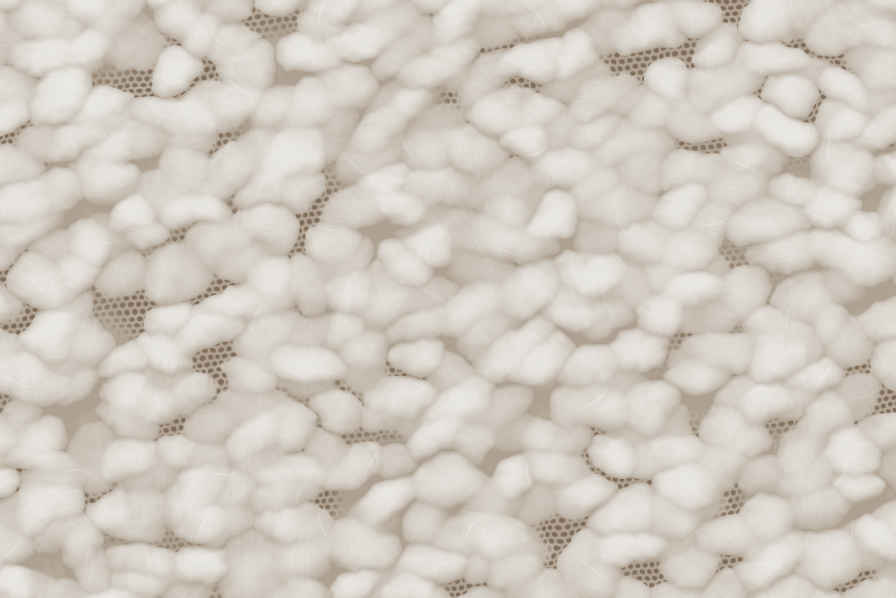
Write a WebGL 2 fragment shader that draws this texture.

```glsl
#version 300 es
precision highp float;
// Cream boucle fleece: two layers of jittered, fuzzy ellipsoid tufts are merged
// into a height field, lit from above and tinted by depth. Fine fibres, loose
// hairs and a few openings of the knitted backing finish the surface.

uniform vec2 u_resolution;
out vec4 outColor;

const vec3 SHADE = vec3(0.70, 0.65, 0.59);
const vec3 WOOL = vec3(0.90, 0.89, 0.87);
const vec3 MESH = vec3(0.47, 0.39, 0.31);
const vec2 CELL = vec2(0.100, 0.076);      // tuft spacing, canvas height = 1
const vec2 RADIUS_MIN = vec2(0.042, 0.032);
const vec2 RADIUS_MAX = vec2(0.080, 0.050);
const vec2 LIGHT_DIR = vec2(-0.25, 0.97);
const float ROW_ANGLE = 0.20;
const float TURN = 1.1;                    // spread of tuft directions
const float DOME_POWER = 0.55;
const float BLEND = 0.10;
const float CONTRAST = 1.10;
const float FIBRE = 0.10;
const float HAIR_CELL = 0.13;

vec2 hash2(vec2 p) {
    vec3 q = fract(p.xyx * vec3(0.1031, 0.1030, 0.0973));
    q += dot(q, q.yzx + 33.33);
    return fract((q.xx + q.yz) * q.zy);
}

float noise(vec2 p) {
    vec2 i = floor(p), f = fract(p);
    f = f * f * (3.0 - 2.0 * f);
    float low = mix(hash2(i).x, hash2(i + vec2(1, 0)).x, f.x);
    float high = mix(hash2(i + vec2(0, 1)).x, hash2(i + vec2(1, 1)).x, f.x);
    return mix(low, high, f.y);
}

vec2 noise2(vec2 p) {
    return vec2(noise(p), noise(p + 71.3)) - 0.5;
}

vec2 rotate(vec2 p, float a) {
    float c = cos(a), s = sin(a);
    return vec2(c * p.x + s * p.y, c * p.y - s * p.x);
}

float smoothMax(float a, float b) {
    float k = max(BLEND - abs(a - b), 0.0);
    return max(a, b) + k * k / (4.0 * BLEND);
}

// Merge one layer of tufts, with lifts between lo and hi, into height h.
float tufts(vec2 p, float h, float seed, float lo, float hi) {
    vec2 home = floor(p / CELL);
    for (int y = -1; y <= 1; y++)
    for (int x = -1; x <= 1; x++) {
        vec2 id = home + vec2(x, y);
        vec2 place = hash2(id + seed), size = hash2(id + seed + 19.7);
        vec2 kind = hash2(id + seed + 53.1);
        vec2 q = p - (id + 0.1 + 0.8 * place) * CELL;
        q = rotate(q, (kind.x - 0.5) * TURN) / mix(RADIUS_MIN, RADIUS_MAX, size);
        float dome = 1.0 - dot(q, q);
        if (dome > 0.0) h = smoothMax(h, mix(lo, hi, kind.y) * pow(dome, DOME_POWER));
    }
    return h;
}

float fleece(vec2 p) {
    vec2 w = p + 0.026 * noise2(p * 17.0) + 0.007 * noise2(p * 62.0);
    w = rotate(w, ROW_ANGLE);
    float h = tufts(w, 0.0, 7.0, 0.72, 1.0);
    h = tufts(w + 0.5 * CELL, h, 211.0, 0.42, 0.78);
    return h + 0.12 * (noise(p * 34.0) - 0.5);
}

// Sparse bent hairs, one candidate per cell.
float hairs(vec2 p, float pixel) {
    float sum = 0.0;
    vec2 home = floor(p / HAIR_CELL);
    for (int y = -1; y <= 1; y++)
    for (int x = -1; x <= 1; x++) {
        vec2 id = home + vec2(x, y), r = hash2(id + 401.0);
        vec2 q = rotate(p - (id + r) * HAIR_CELL, 6.28 * hash2(id + 97.0).x);
        float d = abs(q.y - (r.x - 0.5) * 24.0 * q.x * q.x);
        float along = 1.0 - smoothstep(0.012, 0.035, abs(q.x));
        sum += along * step(0.4, r.y) * (1.0 - smoothstep(0.0, 0.001 + pixel, d));
    }
    return min(sum, 1.0);
}

void main() {
    vec2 p = gl_FragCoord.xy / u_resolution.y;
    float pixel = 1.0 / u_resolution.y;

    // Depth, slope towards the light, and shadow from tufts above
    float h = fleece(p);
    float slope = clamp(h - fleece(p + 0.010 * LIGHT_DIR), -0.35, 0.35);
    float shadow = max(fleece(p + 0.030 * LIGHT_DIR) - h, 0.0);
    float tone = 0.73 + CONTRAST * (h - 0.64) + 0.40 * slope - 0.22 * shadow;

    // Fine fibres and slow drift of brightness
    vec2 f = rotate(p, 0.3 + 2.2 * (noise(p * 9.0) - 0.5));
    tone += FIBRE * (noise(f * vec2(55.0, 170.0)) - 0.5);
    tone += 0.05 * (noise(p * 140.0) - 0.5) + 0.12 * (noise(p * 2.3 + 5.0) - 0.5);
    tone += 0.16 * hairs(p, pixel) * smoothstep(0.1, 0.5, h);
    tone = clamp(tone, -0.08, 1.0 + 0.12 * smoothstep(0.9, 1.4, tone));
    vec3 color = mix(SHADE, WOOL, tone);

    // Openings of the backing, seen in some of the deep gaps
    vec2 m = rotate(p, 0.12) * vec2(78.0, 88.0) + 0.5 * noise2(p * 40.0);
    m.x += 0.5 * mod(floor(m.y), 2.0);
    float opening = 1.0 - smoothstep(0.22, 0.48, length(fract(m) - 0.5));
    float gap = 1.0 - smoothstep(0.08, 0.32, h);
    gap *= smoothstep(0.42, 0.62, noise(p * 6.0 + 31.0));
    color = mix(color, MESH, 0.85 * opening * gap);

    outColor = vec4(color, 1.0);
}
```
